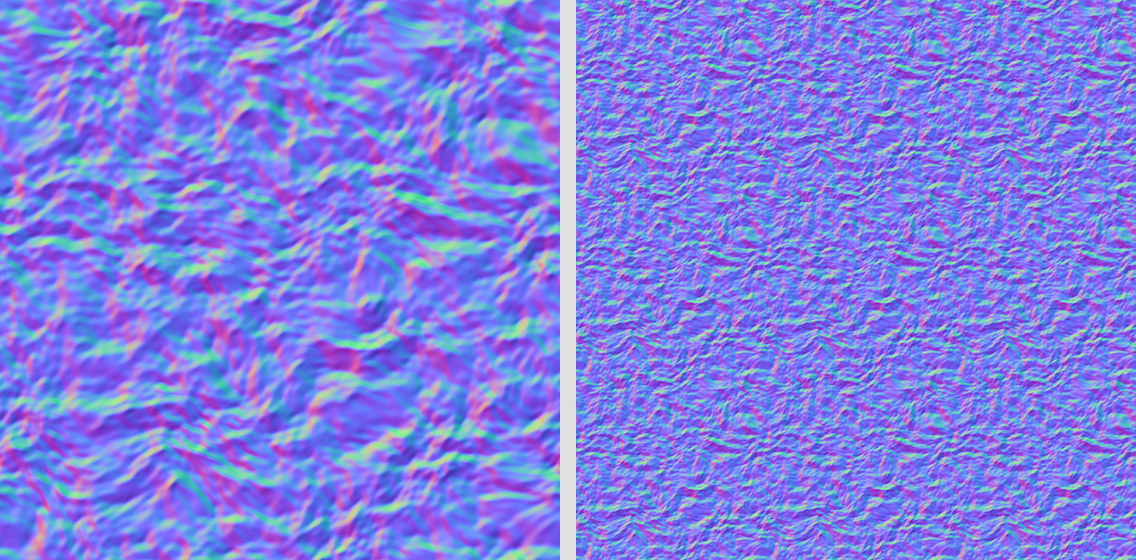
Left: one tile. Right: repeated 3 by 3.
Give the GLSL for this texture map, as a three.js fragment shader.

```glsl
varying vec2 vUv;

const vec2 GRAIN_CELLS = vec2(13.0, 17.0);  // coarsest lumps, wider than tall
const int OCTAVES = 3;
const float GAIN = 0.49;
const float RELIEF = 0.030;                 // lump height in canvas units
const vec2 LEAN = vec2(0.35, -0.40);        // side on which lumps are steeper
const vec2 BEND_CELLS = vec2(5.0);
const float BEND = 0.07;                    // slow wander of the grain direction
const float SOFTNESS = 0.005;               // half width of the slope sample
const float DEPTH_FALLOFF = 2.6;            // how fast blue drops on slopes

// Random gradient with components in -1..1
vec2 hashGradient(vec2 cell, float seed) {
  vec3 q = fract(vec3(cell.xyx + seed * 17.0) * vec3(0.1031, 0.1030, 0.0973));
  q += dot(q, q.yzx + 33.33);
  return fract((q.xx + q.yz) * q.zy) * 2.0 - 1.0;
}

float cornerValue(vec2 cell, vec2 corner, vec2 f, vec2 period, float seed) {
  return dot(hashGradient(mod(cell + corner, period), seed), f - corner);
}

// Gradient noise that wraps after a whole number of cells
float wrapNoise(vec2 uv, vec2 period, float seed) {
  vec2 p = uv * period;
  vec2 cell = floor(p);
  vec2 f = p - cell;
  vec2 w = f * f * f * (f * (f * 6.0 - 15.0) + 10.0);
  float bottom = mix(cornerValue(cell, vec2(0.0, 0.0), f, period, seed),
                     cornerValue(cell, vec2(1.0, 0.0), f, period, seed), w.x);
  float top = mix(cornerValue(cell, vec2(0.0, 1.0), f, period, seed),
                  cornerValue(cell, vec2(1.0, 1.0), f, period, seed), w.x);
  return mix(bottom, top, w.y);
}

float lumps(vec2 uv) {
  float sum = 0.0;
  float amplitude = RELIEF;
  vec2 cells = GRAIN_CELLS;
  for (int i = 0; i < OCTAVES; i++) {
    sum += amplitude * wrapNoise(uv, cells, float(i) + 1.0);
    amplitude *= GAIN;
    cells *= 2.0;
  }
  return sum;
}

// Bent grain, with each lump pushed towards its steep side
float surfaceHeight(vec2 uv) {
  vec2 bent = uv + BEND * vec2(wrapNoise(uv, BEND_CELLS, 7.0),
                               wrapNoise(uv, BEND_CELLS, 11.0));
  return lumps(bent - LEAN * lumps(bent));
}

void main() {
  // Central differences give a softened slope
  vec2 e = vec2(SOFTNESS, 0.0);
  vec2 slope = vec2(surfaceHeight(vUv + e.xy) - surfaceHeight(vUv - e.xy),
                    surfaceHeight(vUv + e.yx) - surfaceHeight(vUv - e.yx))
               / (2.0 * SOFTNESS);

  // Encode the normal with green pointing down
  vec3 normal = normalize(vec3(-slope.x, slope.y, 1.0));
  normal.z = pow(normal.z, DEPTH_FALLOFF);
  gl_FragColor = vec4(normal * 0.5 + 0.5, 1.0);
}
```
